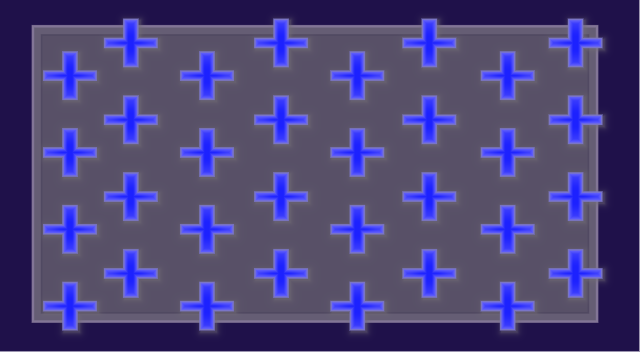
Give the GLSL for this pattern, as a WebGL 2 fragment shader.

```glsl
#version 300 es
precision highp float;
// Blue plus signs in eight staggered columns of four, over a framed grey panel
// on dark violet. Each plus is a union of two box distances, shaded by depth,
// with a pale rim and a faint halo; column spacing is slightly uneven.

#define CANVAS vec2(768.0, 422.0)    // design units spanning the canvas
#define COLUMNS 8
#define ROWS 4.0
#define ROW_STEP 92.1
#define ARM_H vec2(32.3, 6.3)        // half size of the horizontal bar
#define ARM_V vec2(9.3, 29.2)        // half size of the vertical bar
#define PANEL_CENTER vec2(378.0, 213.5)
#define PANEL_HALF vec2(340.0, 178.5)
#define FRAME_WIDTH 12.0
#define RIM_WIDTH 1.8
#define HALO_OFFSET vec2(2.0, -2.0)
#define SOFTNESS 0.9

uniform vec2 u_resolution;
out vec4 fragColor;

const vec3 VIOLET = vec3(0.12, 0.065, 0.29);
const vec3 PANEL = vec3(0.345, 0.315, 0.405);
const vec3 FRAME = vec3(0.395, 0.365, 0.455);
const vec3 FRAME_LINE = vec3(0.51, 0.46, 0.59);
const vec3 GROOVE = vec3(0.29, 0.26, 0.36);
const vec3 HALO = vec3(0.45, 0.43, 0.46);
const vec3 RIM = vec3(0.48, 0.46, 0.78);
const vec3 LIGHT_BLUE = vec3(0.39, 0.38, 0.98);
const vec3 DEEP_BLUE = vec3(0.11, 0.13, 1.0);
const vec3 PALE_EDGE = vec3(0.72, 0.70, 0.78);

float boxDistance(vec2 p, vec2 halfSize) {
    vec2 d = abs(p) - halfSize;
    return length(max(d, 0.0)) + min(max(d.x, d.y), 0.0);
}

float plusDistance(vec2 p) {
    return min(boxDistance(p, ARM_H), boxDistance(p, ARM_V));
}

// Center of the plus nearest to p within one column
vec2 plusCenter(vec2 p, int column) {
    float pair = float(column / 2);
    bool raised = column % 2 == 1;
    float x = raised ? 157.0 + 181.5 * pair - 1.2 * pair * pair
                     : 68.0 + 180.4 * pair + 16.0 * step(pair, 0.5);
    float base = raised ? 94.2 : 55.0;
    float row = clamp(floor((p.y - base) / ROW_STEP + 0.5), 0.0, ROWS - 1.0);
    return vec2(x, base + row * ROW_STEP);
}

// Soft coverage of the region where d is negative
float cover(float d, float soft) {
    return 1.0 - smoothstep(-soft, soft, d);
}

void main() {
    vec2 p = gl_FragCoord.xy / u_resolution * CANVAS;
    float soft = max(SOFTNESS, 0.7 * CANVAS.x / u_resolution.x);

    // Panel with an outer line, a lighter frame and an inner groove
    float panel = boxDistance(p - PANEL_CENTER, PANEL_HALF);
    vec3 surface = mix(FRAME, PANEL, cover(panel + FRAME_WIDTH, 2.0));
    surface = mix(surface, GROOVE, 0.7 * cover(abs(panel + FRAME_WIDTH) - 1.0, soft));
    surface = mix(FRAME_LINE, surface, cover(panel + 3.0, soft));
    vec3 color = mix(VIOLET, surface, cover(panel, soft));

    // Nearest plus and its halo
    float plus = 1e4;
    float halo = 1e4;
    vec2 local = vec2(0.0);
    for (int i = 0; i < COLUMNS; i++) {
        vec2 q = p - plusCenter(p, i);
        float d = plusDistance(q);
        if (d < plus) {
            plus = d;
            local = q;
        }
        halo = min(halo, plusDistance(q - HALO_OFFSET));
    }
    color = mix(color, HALO, 0.5 * exp(-max(halo, 0.0) / 3.0));

    // Deep blue along the axes, strongest in the middle
    float depth = smoothstep(1.0, 7.0, -plus);
    float fade = mix(1.0, 0.55, smoothstep(7.0, 28.0, length(local)));
    vec3 fill = mix(LIGHT_BLUE, DEEP_BLUE, depth * fade);
    fill = mix(RIM, fill, cover(plus + RIM_WIDTH, soft));
    color = mix(color, fill, cover(plus, soft));

    // Thin pale line along the bottom and right of the canvas
    float border = min(p.y, CANVAS.x - p.x);
    color = mix(color, PALE_EDGE, cover(border - 1.0, soft));

    fragColor = vec4(color, 1.0);
}
```
